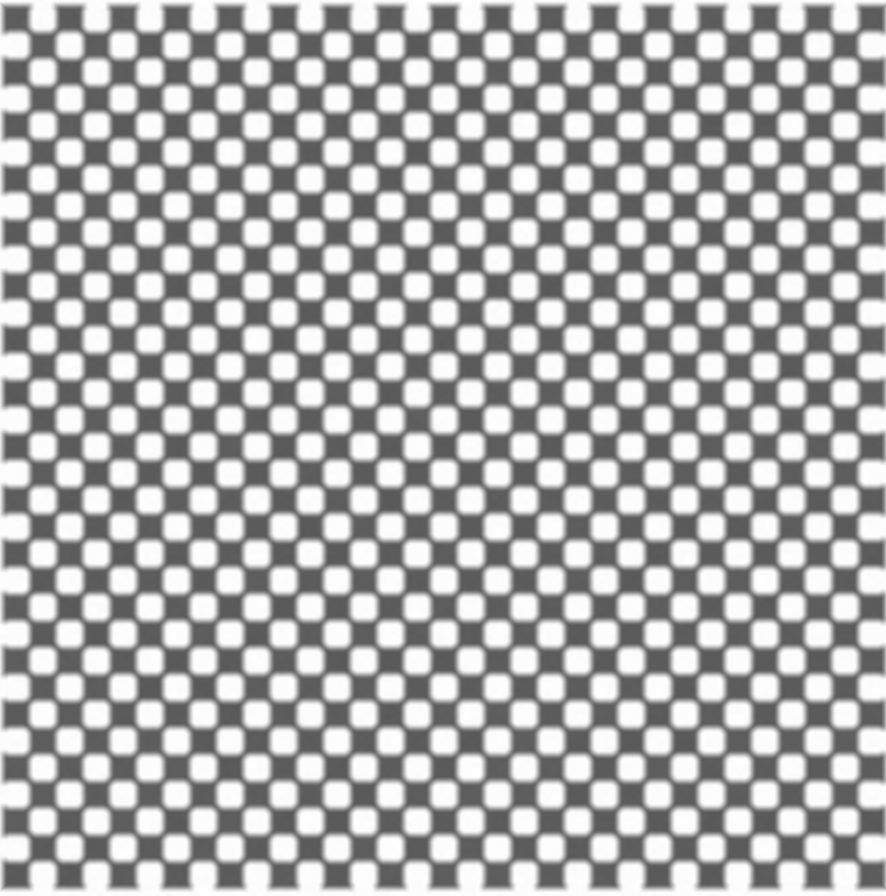
Give the GLSL for this pattern, as a WebGL 1 fragment shader.

```glsl
precision highp float;

uniform vec2 u_resolution;

#define CELLS 33.0
#define BOARD_MIN vec2(0.0033, 0.0085)
#define BOARD_MAX vec2(0.9993, 0.9941)
#define HALF_SIDE 0.51
#define CORNER 0.3
#define SOFTNESS 0.18
#define DARK 0.36
#define LIGHT 0.99
#define CELL_WEAR 0.016
#define GRAIN 0.012

float hash(vec2 p) {
  return fract(sin(dot(p, vec2(12.9898, 78.233))) * 43758.5453);
}

float valueNoise(vec2 p) {
  vec2 i = floor(p);
  vec2 f = fract(p);
  f = f * f * (3.0 - 2.0 * f);
  return mix(mix(hash(i), hash(i + vec2(1.0, 0.0)), f.x),
             mix(hash(i + vec2(0.0, 1.0)), hash(i + 1.0), f.x), f.y);
}

float roundedSquare(vec2 p) {
  vec2 q = abs(p) - HALF_SIDE + CORNER;
  return length(max(q, 0.0)) + min(max(q.x, q.y), 0.0) - CORNER;
}

// Blurred coverage: 1 inside, 0 outside
float softFill(float dist) {
  return 1.0 - smoothstep(-SOFTNESS, SOFTNESS, dist);
}

// Sum of the light squares around a point; odd cells are light
float lightSquares(vec2 grid) {
  vec2 home = floor(grid);
  float light = 0.0;
  for (int j = -1; j <= 1; j++) {
    for (int i = -1; i <= 1; i++) {
      vec2 cell = home + vec2(float(i), float(j));
      float odd = step(0.5, mod(cell.x + cell.y, 2.0));
      vec2 inside = step(0.0, cell) * step(cell, vec2(CELLS - 1.0));
      light += odd * inside.x * inside.y * softFill(roundedSquare(grid - cell - 0.5));
    }
  }
  return light;
}

void main() {
  vec2 uv = gl_FragCoord.xy / u_resolution;
  vec2 grid = (uv - BOARD_MIN) / (BOARD_MAX - BOARD_MIN) * CELLS;

  // Light margin surrounding the board
  vec2 edge = min(grid, CELLS - grid);
  float margin = softFill(min(edge.x, edge.y));
  float light = min(lightSquares(grid) + margin, 1.0);

  // Faint tone differences between cells, plus fine mottling
  float wear = (hash(floor(grid)) - 0.5) * CELL_WEAR * (1.0 - light);
  float grain = (valueNoise(grid * 5.0) - 0.5) * GRAIN;

  gl_FragColor = vec4(vec3(mix(DARK, LIGHT, light) + wear + grain), 1.0);
}
```
